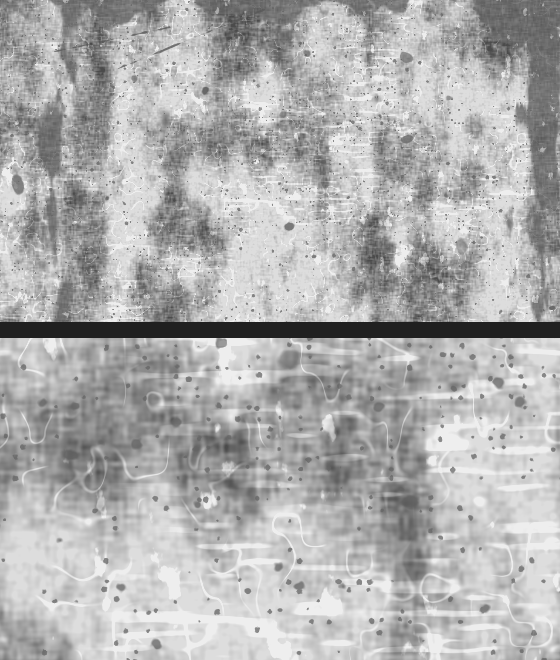
Top, the full canvas; bottom, a detail of the centre.
Give the GLSL for this texture, as a Shadertoy shader.

```glsl
// Weathered grey plaster wall: vertical stains, flaking paint, blots and scratches.

const float LIGHT_PAINT = 0.865;
const float DARK_STAIN = 0.39;

float hash(vec2 p) {
    vec3 q = fract(vec3(p.xyx) * 0.1031);
    q += dot(q, q.yzx + 33.33);
    return fract((q.x + q.y) * q.z);
}

vec2 hash2(vec2 p) {
    return vec2(hash(p), hash(p + 57.3));
}

float noise(vec2 p) {
    vec2 i = floor(p), f = fract(p);
    f = f * f * (3.0 - 2.0 * f);
    return mix(mix(hash(i), hash(i + vec2(1, 0)), f.x),
               mix(hash(i + vec2(0, 1)), hash(i + vec2(1, 1)), f.x), f.y);
}

float fbm(vec2 p) {
    float sum = 0.0, amp = 0.516;
    for (int i = 0; i < 5; i++) {
        sum += amp * noise(p);
        p = mat2(2.0, 0.1, -0.1, 2.0) * p + 17.7;
        amp *= 0.5;
    }
    return sum;
}

float bump(float x, float centre, float width) {
    float d = (x - centre) / width;
    return exp(-d * d);
}

// Ragged upright stain around a centre line
float band(vec2 p, float centre, float halfWidth, float ragged) {
    float edge = ragged * (fbm(p * vec2(17.0, 6.0) + centre * 9.0) - 0.5);
    return smoothstep(0.016, -0.016, abs(p.x - centre) - halfWidth + edge);
}

// One dark dot in some cells of a grid
float speckle(vec2 p, float cells, float density) {
    vec2 q = p * cells, id = floor(q);
    vec2 centre = 0.3 + 0.4 * hash2(id);
    float radius = mix(0.1, 0.29, hash(id + 9.1));
    float d = length(fract(q) - centre) + 0.16 * (noise(q * 5.0) - 0.5);
    return step(hash(id + 31.7), density) * smoothstep(radius + 0.08, radius - 0.08, d);
}

// Large irregular blots, some drawn out along the wall
float blots(vec2 p, vec2 area) {
    float mask = 0.0;
    vec2 warp = 0.016 * (vec2(fbm(p * 32.0), fbm(p * 32.0 + 40.0)) - 0.5);
    for (int i = 0; i < 34; i++) {
        vec2 id = vec2(float(i), 4.7);
        float h = hash(id + 12.0);
        float radius = mix(0.005, 0.021, h * h);
        vec2 d = p + warp - hash2(id) * area;
        d.x += d.y * 0.5 * (hash(id + 3.0) - 0.5);
        d.y /= mix(0.7, 2.0, pow(hash(id + 5.0), 3.0));
        float soft = mix(0.003, 0.016, step(0.65, hash(id + 8.0)));
        float spot = smoothstep(radius + soft, radius - soft, length(d));
        mask = max(mask, spot * mix(0.5, 1.0, hash(id + 7.0)));
    }
    return mask;
}

float scratch(vec2 p, vec2 a, vec2 b, float width) {
    vec2 ab = b - a;
    float t = clamp(dot(p - a, ab) / dot(ab, ab), 0.0, 1.0);
    float d = length(p - a - ab * t) + 0.006 * (noise(p * 60.0) - 0.5);
    return smoothstep(width + 0.002, width - 0.002, d) * smoothstep(0.2, 0.5, noise(p * 75.0));
}

// Thin contour of a noise field
float vein(vec2 p, float width) {
    return smoothstep(width, 0.0, abs(noise(p) - 0.5));
}

void mainImage(out vec4 fragColor, in vec2 fragCoord) {
    vec2 p = fragCoord / iResolution.y;
    vec2 area = vec2(iResolution.x / iResolution.y, 1.0);

    // Soft vertical smears and cloudy dirt
    float smear = fbm(p * vec2(7.0, 1.7) + 3.1) + 0.6 * (fbm(p * 7.0 + 8.0) - 0.5);
    float wear = 0.75 * smoothstep(0.39, 0.77, smear);
    wear += 0.3 * smoothstep(0.45, 0.72, fbm(p * vec2(19.0, 13.0) + 21.0));
    wear += 0.3 * smoothstep(0.17, 0.1, p.x) * smoothstep(0.4, 0.75, p.y);
    wear += 0.14 * smoothstep(0.7, 1.0, p.y);

    // Woven fine grain
    float weave = noise(p * vec2(210.0, 65.0)) + noise(p * vec2(60.0, 220.0)) - 1.0;
    wear += weave * mix(0.16, 0.36, smoothstep(0.05, 0.5, wear));
    wear += 0.2 * (noise(p * 170.0 + 5.0) - 0.5);

    // Solid dark stains down both sides and along the top
    float leftStain = band(p, 0.185 + 0.025 * sin(p.y * 5.0 + 2.6), 0.028, 0.16);
    float rightStain = band(p, area.x - 0.055, 0.04, 0.2);
    float reach = 0.015 + 0.06 * bump(p.x, 0.84, 0.15) + 0.1 * bump(p.x, area.x - 0.1, 0.16);
    float topStain = smoothstep(-0.012, 0.016, p.y - 1.0 + reach + 0.24 * (fbm(p * 9.0) - 0.5));
    float stain = max(max(leftStain, rightStain), topStain);
    wear = mix(wear, 0.95 + 0.12 * weave, stain * 0.88);

    // Pale flakes, cracks and sideways scuffs
    float patchy = smoothstep(0.4, 0.65, fbm(p * 5.0 + 60.0));
    vec2 bent = p + 0.02 * vec2(noise(p * 30.0), noise(p * 30.0 + 9.0));
    float cracks = vein(bent * vec2(48.0, 38.0), 0.07) * smoothstep(0.4, 0.7, noise(p * 28.0));
    float scuffs = smoothstep(0.66, 0.85, noise(p * vec2(22.0, 130.0) + 0.6 * noise(p * 20.0)));
    float flakes = smoothstep(0.72, 0.8, fbm(p * vec2(38.0, 26.0) + 14.0));
    wear = max(wear, 0.0);
    wear -= (0.36 * cracks + 0.32 * scuffs * patchy) * mix(1.0, 0.3, stain);
    wear -= 0.5 * flakes;

    // Dark pits, blots and scored lines
    float pits = speckle(p, 95.0, 0.07 + 0.1 * patchy);
    pits = max(pits, speckle(p + 0.37, 48.0, 0.045));
    wear = mix(wear, 1.0, 0.75 * pits);
    wear = mix(wear, 1.05, 0.9 * blots(p, area));
    float scored = scratch(p, vec2(0.36, 0.784), vec2(0.62, 0.89), 0.002);
    scored = max(scored, scratch(p, vec2(0.62, 0.89), vec2(0.82, 0.97), 0.0014));
    scored = max(scored, scratch(p, vec2(0.17, 0.84), vec2(0.55, 0.92), 0.0012));
    wear = mix(wear, 1.1, 0.8 * scored);

    float tone = mix(LIGHT_PAINT, DARK_STAIN, clamp(wear, -0.14, 1.2));
    fragColor = vec4(vec3(tone), 1.0);
}
```
